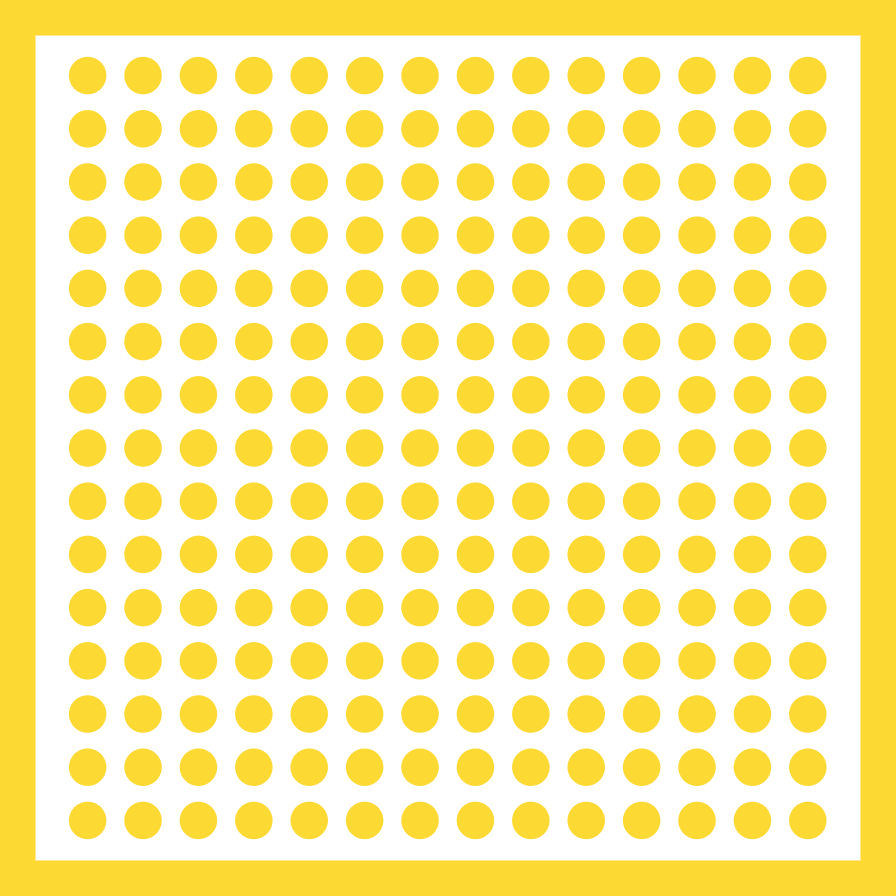
Reproduce this pattern procedurally as a Shadertoy shader.

```glsl
#define DOT_COUNT vec2(14.0, 15.0)
#define DOT_PITCH vec2(0.06183, 0.05938)
#define DOT_RADIUS 0.0209
#define GRID_CENTER vec2(-0.0003, 0.0)
#define PANEL_HALF_SIZE 0.4603
#define YELLOW vec3(0.99, 0.85, 0.20)
#define WHITE vec3(1.0)

// Signed distance to the nearest dot of a finite, centered grid
float dotGridDistance(vec2 p) {
    vec2 lastIndex = DOT_COUNT - 1.0;
    vec2 index = clamp(round(p / DOT_PITCH + 0.5 * lastIndex), vec2(0.0), lastIndex);
    vec2 dotCenter = (index - 0.5 * lastIndex) * DOT_PITCH;
    return length(p - dotCenter) - DOT_RADIUS;
}

// Signed distance to the square panel inside the border
float panelDistance(vec2 p) {
    vec2 d = abs(p) - PANEL_HALF_SIZE;
    return length(max(d, 0.0)) + min(max(d.x, d.y), 0.0);
}

// Pixel coverage of a shape from its signed distance
float coverage(float dist, float pixel) {
    return clamp(0.5 - dist / pixel, 0.0, 1.0);
}

void mainImage(out vec4 fragColor, in vec2 fragCoord) {
    float pixel = 1.0 / min(iResolution.x, iResolution.y);
    vec2 p = (fragCoord - 0.5 * iResolution.xy) * pixel;

    // White panel on the yellow border, then yellow dots
    vec3 color = mix(YELLOW, WHITE, coverage(panelDistance(p), pixel));
    color = mix(color, YELLOW, coverage(dotGridDistance(p - GRID_CENTER), pixel));

    fragColor = vec4(color, 1.0);
}
```
